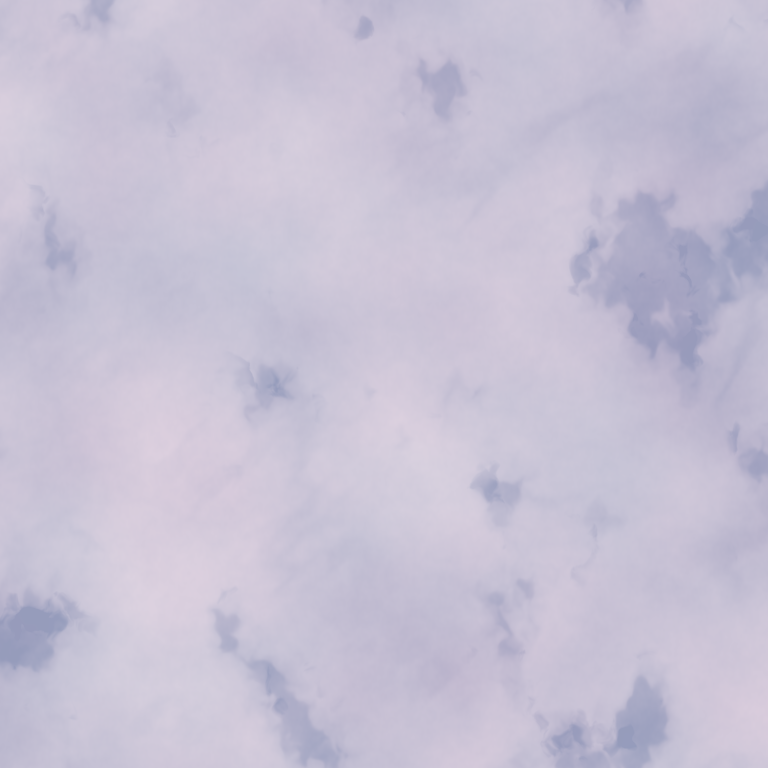
Give the GLSL for this texture, as a Shadertoy shader.

```glsl
// Pale lilac marble with soft clouds, slanted veins and ragged blue-grey stains.

// Random unit vector for a lattice cell
vec2 gradientAt(vec2 cell) {
    vec3 h = fract(vec3(cell.xyx) * vec3(0.1031, 0.1030, 0.0973));
    h += dot(h, h.yzx + 33.33);
    float angle = 6.2832 * fract((h.x + h.y) * h.z);
    return vec2(cos(angle), sin(angle));
}

float gradientNoise(vec2 p) {
    vec2 i = floor(p), f = fract(p);
    vec2 u = f * f * f * (f * (f * 6.0 - 15.0) + 10.0);
    float a = dot(gradientAt(i), f);
    float b = dot(gradientAt(i + vec2(1, 0)), f - vec2(1, 0));
    float c = dot(gradientAt(i + vec2(0, 1)), f - vec2(0, 1));
    float d = dot(gradientAt(i + vec2(1, 1)), f - vec2(1, 1));
    return mix(mix(a, b, u.x), mix(c, d, u.x), u.y);
}

float fbm(vec2 p) {
    float sum = 0.0, amplitude = 1.0;
    for (int i = 0; i < 5; i++) {
        sum += amplitude * gradientNoise(p);
        p = mat2(1.6, 1.2, -1.2, 1.6) * p + 17.3;
        amplitude *= 0.48;
    }
    return sum;
}

// Elongated soft glow, long axis rising to the right
float slantedGlow(vec2 p, vec2 center, vec2 size) {
    vec2 q = mat2(0.707, -0.707, 0.707, 0.707) * (p - center) / size;
    return exp(-dot(q, q));
}

// Colour ramp from pale pink to slate blue
vec3 marbleColor(float shade) {
    vec3 color = mix(vec3(0.865, 0.82, 0.875), vec3(0.78, 0.76, 0.835), clamp(shade / 0.4, 0.0, 1.0));
    color = mix(color, vec3(0.725, 0.712, 0.802), clamp((shade - 0.4) / 0.25, 0.0, 1.0));
    return mix(color, vec3(0.59, 0.61, 0.735), clamp((shade - 0.65) / 0.5, 0.0, 1.0));
}

void mainImage(out vec4 fragColor, in vec2 fragCoord) {
    vec2 p = fragCoord / iResolution.y;

    // Clear areas where stains fade out
    float clearing = slantedGlow(p, vec2(0.38, 0.58), vec2(0.40, 0.26));
    clearing = max(clearing, 0.8 * slantedGlow(p, vec2(0.92, 0.15), vec2(0.22, 0.18)));

    // Broad clouds
    float shade = 0.42 + 0.5 * fbm(p * 3.0 + 4.7) - 0.26 * clearing;

    // Faint veins along the diagonal
    vec2 along = mat2(0.766, -0.643, 0.643, 0.766) * p;
    float vein = 1.0 - smoothstep(0.0, 0.16, abs(fbm(along * vec2(2.2, 5.0) + 9.1)));
    shade += 0.13 * vein * smoothstep(-0.1, 0.35, gradientNoise(p * 5.0 + 2.6));

    // Stains: wide halo, ragged core and small flecks
    vec2 ragged = p + 0.012 * vec2(gradientNoise(p * 45.0), gradientNoise(p * 45.0 + 31.0));
    float stain = fbm(ragged * vec2(6.0, 4.6) + 21.4) - 0.35 * clearing;
    float halo = smoothstep(0.02, 0.45, stain);
    float core = smoothstep(0.24, 0.36, stain);
    float fleck = smoothstep(0.28, 0.5, fbm(ragged * vec2(15.0, 13.0) + 55.0));
    shade += 0.32 * halo + 0.22 * core + 0.3 * fleck * smoothstep(-0.1, 0.2, stain);

    // Fine surface grain
    shade += 0.05 * gradientNoise(p * 70.0) + 0.03 * gradientNoise(p * vec2(190.0, 140.0));

    // Slight drift between pink and blue
    vec3 color = marbleColor(shade);
    color += vec3(0.016, -0.006, -0.002) * fbm(p * 4.0 + 71.0);
    fragColor = vec4(color, 1.0);
}
```
